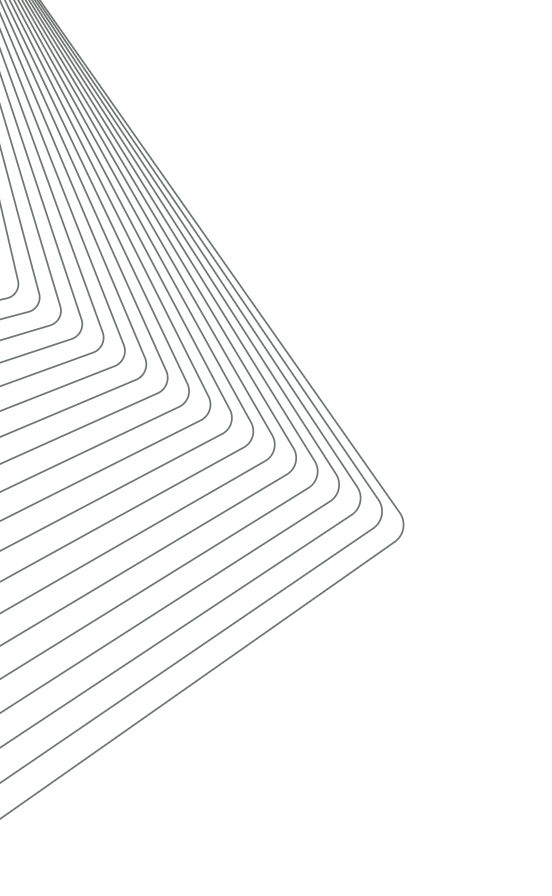
Write a Shadertoy shader that draws this background.

```glsl
// Signed distance to a quarter plane with a rounded corner at the origin
float roundedCorner(vec2 q, float radius) {
    vec2 k = q + radius;
    return length(max(k, 0.0)) + min(max(k.x, k.y), 0.0) - radius;
}

void mainImage(out vec4 fragColor, in vec2 fragCoord) {
    // Height units, measured downward from the top left
    vec2 p = vec2(fragCoord.x, iResolution.y - fragCoord.y) / iResolution.y;
    float pixel = 1.0 / iResolution.y;
    float lineWidth = 0.00195;
    float paper = 1.0;

    // Outlines that grow and turn from the inner to the outer corner
    for (int i = 0; i < 19; i++) {
        float t = float(i) / 18.0;
        vec2 corner = mix(vec2(0.0238, 0.3292), vec2(0.4596, 0.5914), t);
        float slope = (0.231 + 0.719 * t) / (1.0 + 0.353 * t);
        vec2 side = normalize(vec2(1.0, -slope));
        vec2 along = vec2(-side.y, side.x);

        vec2 q = p - corner;
        float d = abs(roundedCorner(vec2(dot(q, side), dot(q, along)), mix(0.0163, 0.0234, t)));
        float coverage = clamp((0.5 * lineWidth - d) / pixel + 0.5, 0.0, 1.0);
        paper *= 1.0 - coverage * min(1.0, lineWidth / pixel);
    }

    vec3 lineColor = vec3(0.44, 0.465, 0.45);
    fragColor = vec4(mix(lineColor, vec3(1.0), paper), 1.0);
}
```
